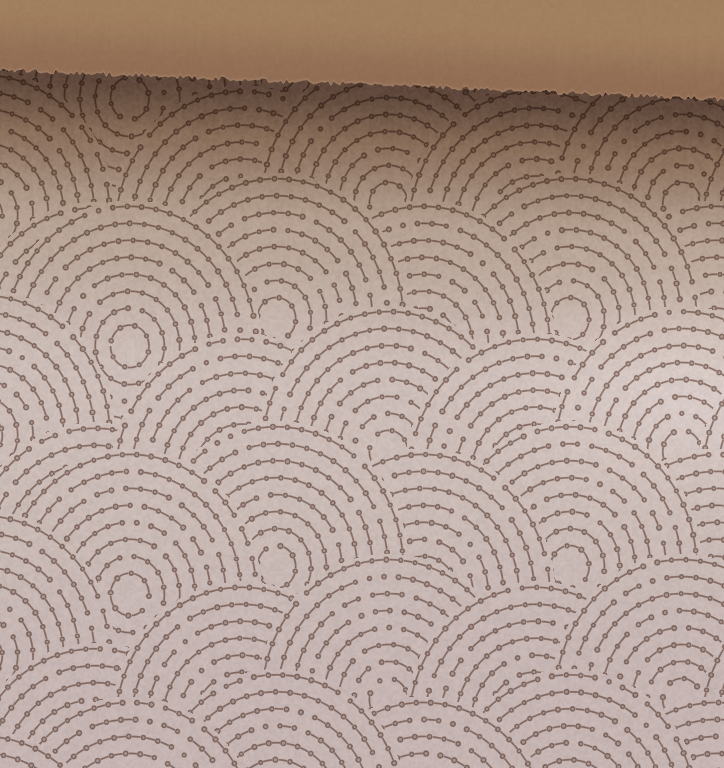
Give the GLSL for this pattern, as a WebGL 2 fragment shader.

```glsl
#version 300 es
precision highp float;
// Patterned paper under a rolled brown edge: overlapping fans of beaded arcs.
// Fans are ellipses painted row by row, the last one covering a point wins;
// its arcs carry hollow beads joined by broken dashes, then shade and grain.

#define COLUMN 0.191        // fan spacing across, in canvas heights
#define ROW 0.323           // height of one pair of fan rows
#define FAN vec2(0.172, 0.190) // fan half width and height
#define RINGS 8.6           // arcs in a fan
#define BEAD_STEP 0.0198    // bead spacing along an arc
#define BEAD_RADIUS 0.0037
#define BEAD_WALL 0.00115   // half width of the bead outline
#define DASH 0.00115        // half width of the joining dash
#define INK vec3(0.61, 0.53, 0.49) // ink tint, multiplies the paper
#define EDGE_Y 0.091        // rolled edge at the left, from the top
#define EDGE_SLOPE 0.041
#define GRAIN 0.035

uniform vec2 u_resolution;
out vec4 outColor;

const float TAU = 6.2831853;

float hash(vec2 p) {
    vec3 v = fract(p.xyx * vec3(0.1031, 0.1030, 0.0973));
    v += dot(v, v.yzx + 33.33);
    return fract((v.x + v.y) * v.z);
}

float valueNoise(vec2 p) {
    vec2 i = floor(p), f = fract(p);
    f = f * f * (3.0 - 2.0 * f);
    return mix(mix(hash(i), hash(i + vec2(1, 0)), f.x),
               mix(hash(i + vec2(0, 1)), hash(i + vec2(1, 1)), f.x), f.y);
}

// Centre of a fan; y runs down, odd columns and the left column hang lower
vec2 fanCentre(int row, int col) {
    float pairIndex = float(row / 2);
    bool second = row % 2 == 1;
    float x = (second ? 0.124 : -0.022) + float(col) * COLUMN;
    float top = (second ? 0.075 : -0.098) + pairIndex * ROW;
    top += col == 0 ? 0.188 - 0.036 * pairIndex : 0.036 * float(col % 2);
    return vec2(x, top + FAN.y);
}

// Ink coverage of the beaded arcs; rel is relative to the fan centre
float beadedArcs(vec2 rel, float seed, float aa) {
    vec2 q = rel / FAN;
    float len = length(q);
    float ring = max(floor((1.0 - len) * RINGS + 0.15), 0.0);
    float radius = 1.0 - (ring + 0.35) / RINGS;
    if (radius < 0.04) return 0.0;

    // Nearest bead, with a random phase for each arc
    float count = max(floor(TAU * radius * 0.181 / BEAD_STEP), 3.0);
    float phase = hash(vec2(ring, seed));
    float t = atan(q.y, q.x) / TAU * count + phase;
    float id = floor(t + 0.5);
    float angle = (id - phase) / count * TAU;
    vec2 bead = vec2(cos(angle), sin(angle)) * radius * FAN;
    float d = length(rel - bead);
    float size = BEAD_RADIUS * (0.9 + 0.2 * hash(vec2(id, ring + seed)));
    float wall = 1.0 - smoothstep(-aa, aa, abs(d - size + BEAD_WALL) - BEAD_WALL);
    float core = 1.0 - smoothstep(-aa, aa, d - size);

    // Dash between two beads, sometimes short or missing
    float chance = hash(vec2(floor(t) + 17.0, ring * 3.0 + seed));
    float reach = chance < 0.14 ? 0.0 : 0.28 + 0.22 * chance;
    float across = abs(len - radius) * length(rel) / max(len, 0.001);
    float along = (abs(fract(t) - 0.5) - reach) * BEAD_STEP;
    float dash = (1.0 - smoothstep(-aa, aa, across - DASH))
               * (1.0 - smoothstep(-aa, aa, along)) * step(0.01, reach);
    dash *= smoothstep(-aa, aa, d - size);
    return max(max(wall * 0.95, core * 0.42), dash * 0.9);
}

// Paper colour by distance below the rolled edge
vec3 paperColour(float below, vec2 p) {
    vec3 c = mix(vec3(0.37, 0.28, 0.23), vec3(0.53, 0.42, 0.34), smoothstep(0.0, 0.085, below));
    c = mix(c, vec3(0.71, 0.63, 0.57), smoothstep(0.05, 0.20, below));
    c = mix(c, vec3(0.80, 0.74, 0.72), smoothstep(0.15, 0.40, below));
    c -= vec3(0.025, 0.03, 0.02) * smoothstep(0.5, 0.95, p.y);
    vec2 glow = (p - vec2(0.90, 0.49)) / vec2(0.20, 0.13);
    return c + vec3(0.05, 0.055, 0.06) * exp(-dot(glow, glow));
}

void main() {
    vec2 p = gl_FragCoord.xy / u_resolution.y;
    p.y = 1.0 - p.y;
    float aa = 0.75 / u_resolution.y;

    // Paint order: even rows right to left, odd rows left to right
    vec2 rel = vec2(1.0);
    float seed = 0.0;
    for (int row = 0; row < 8; row++) {
        for (int i = 0; i < 6; i++) {
            int col = row % 2 == 0 ? 5 - i : i;
            vec2 local = p - fanCentre(row, col);
            if (length(local / FAN) < 1.0) {
                rel = local;
                seed = float(row * 7 + col) + 1.0;
            }
        }
    }
    float ink = seed > 0.0 ? beadedArcs(rel, seed, aa) : 0.0;

    // Paper, ink and the rough rolled edge
    float rough = (valueNoise(vec2(p.x * 260.0, 3.0)) - 0.5) * 0.006;
    float below = p.y - EDGE_Y - EDGE_SLOPE * p.x + rough;
    vec3 colour = paperColour(below, p);
    colour *= mix(vec3(1.0), INK, ink);
    vec3 roll = mix(vec3(0.63, 0.50, 0.37), vec3(0.57, 0.43, 0.33), smoothstep(-0.09, -0.005, below));
    roll += 0.06 * exp(-pow(below / 0.0025, 2.0));
    colour = mix(roll, colour, smoothstep(-aa, aa, below));

    // Fine fibre grain, weaker on the roll
    float grain = valueNoise(p * 330.0) + 0.5 * valueNoise(p * 150.0) - 0.75;
    colour += GRAIN * grain * (below > 0.0 ? 1.0 : 0.4);
    outColor = vec4(clamp(colour, 0.0, 1.0), 1.0);
}
```
